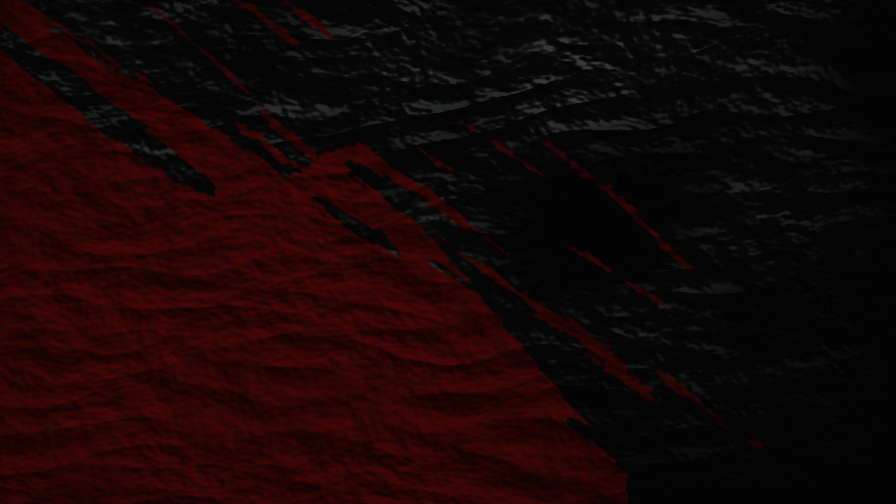
This background is drawn by a WebGL 1 fragment shader. Its source:

```glsl
precision highp float;
// Dark red paint dragged diagonally over black, grained plaster.
// A signed paint field (positive = red) is cut and extended by tapered strokes,
// frayed with stretched gradient noise, then lit by the slope of a noise relief.
uniform vec2 u_resolution;

vec2 gradientAt(vec2 cell) {
  vec3 h = fract(cell.xyx * vec3(0.1031, 0.1030, 0.0973));
  h += dot(h, h.yzx + 33.33);
  float angle = 6.2832 * fract((h.x + h.y) * h.z);
  return vec2(cos(angle), sin(angle));
}

float noise(vec2 p) {
  vec2 i = floor(p), f = p - i;
  vec2 u = f * f * f * (f * (f * 6.0 - 15.0) + 10.0);
  vec2 e = vec2(1.0, 0.0);
  float a = dot(gradientAt(i), f);
  float b = dot(gradientAt(i + e), f - e);
  float c = dot(gradientAt(i + e.yx), f - e.yx);
  float d = dot(gradientAt(i + 1.0), f - 1.0);
  return mix(mix(a, b, u.x), mix(c, d, u.x), u.y);
}

// Relief: broad creases under successively finer grain
float relief(vec2 p) {
  p += 0.03 * vec2(noise(p * 5.0), noise(p * 5.0 + 17.0));
  float h = 0.035 * (0.4 - abs(noise(vec2(p.x * 4.0 + p.y * 3.0, p.y * 13.0))));
  float amplitude = 0.011, frequency = 20.0;
  for (int i = 0; i < 3; i++) {
    h += amplitude * noise(vec2(p.x * 0.75 + p.y * 0.3, p.y - p.x * 0.15) * frequency);
    amplitude *= 0.58;
    frequency *= 2.1;
  }
  return h;
}

// Tapered brush stroke from a to b, positive inside
float stroke(vec2 p, vec2 a, vec2 b, float halfWidth) {
  vec2 d = b - a;
  float t = clamp(dot(p - a, d) / dot(d, d), 0.0, 1.0);
  return halfWidth * (0.25 + 0.75 * sqrt(4.0 * t * (1.0 - t))) - length(p - a - d * t);
}

// Main red mass: a notched upper edge and a black wedge on its right
float paintBody(vec2 p) {
  float t = max(p.x - 0.72, 0.0);
  float crest = max(max(0.35 - 0.55 * (p.x - 0.57), 0.288), 0.285 + 0.66 * t + 0.36 * t * t);
  float edge = min(0.67 * (p.x - 0.046), crest);
  float stripUnderside = 0.53 + 0.78 * (p.x - 0.95);
  float bodyTop = 0.5 + 1.2 * (p.x - 0.88);
  float wedge = min(p.y - stripUnderside, max(bodyTop - p.y, p.x - 1.245));
  return 0.78 * min(p.y - edge, -wedge);
}

float blackStrokes(vec2 p) {
  float s = stroke(p, vec2(-0.03, 0.05), vec2(0.42, 0.385), 0.029);
  s = max(s, stroke(p, vec2(0.69, 0.325), vec2(1.17, 0.64), 0.023));
  s = max(s, stroke(p, vec2(0.62, 0.39), vec2(0.79, 0.505), 0.014));
  s = max(s, stroke(p, vec2(0.85, 0.52), vec2(0.95, 0.575), 0.008));
  s = max(s, stroke(p, vec2(0.10, 0.05), vec2(0.27, 0.16), 0.006));
  return max(s, stroke(p, vec2(1.13, 0.835), vec2(1.25, 0.91), 0.014));
}

float redStrokes(vec2 p) {
  float s = stroke(p, vec2(0.47, 0.24), vec2(0.60, 0.345), 0.007);
  s = max(s, stroke(p, vec2(0.52, 0.225), vec2(0.63, 0.315), 0.007));
  s = max(s, stroke(p, vec2(0.47, 0.0), vec2(0.59, 0.085), 0.006));
  s = max(s, stroke(p, vec2(0.55, -0.01), vec2(0.66, 0.075), 0.005));
  s = max(s, stroke(p, vec2(0.30, 0.01), vec2(0.49, 0.18), 0.003));
  s = max(s, stroke(p, vec2(0.90, 0.23), vec2(1.08, 0.35), 0.004));
  s = max(s, stroke(p, vec2(0.81, 0.28), vec2(0.90, 0.34), 0.003));
  s = max(s, stroke(p, vec2(1.08, 0.285), vec2(1.24, 0.40), 0.005));
  s = max(s, stroke(p, vec2(1.22, 0.39), vec2(1.37, 0.53), 0.006));
  s = max(s, stroke(p, vec2(1.12, 0.48), vec2(1.34, 0.62), 0.002));
  s = max(s, stroke(p, vec2(1.30, 0.735), vec2(1.40, 0.81), 0.006));
  return max(s, stroke(p, vec2(1.40, 0.81), vec2(1.51, 0.89), 0.002));
}

void main() {
  // Height units, y measured downward from the top
  vec2 p = gl_FragCoord.xy / u_resolution.y;
  p.y = 1.0 - p.y;
  float pixel = 1.0 / u_resolution.y;

  // Bristle fraying runs along the stroke direction
  vec2 bristle = vec2(dot(p, vec2(0.8, 0.6)), dot(p, vec2(-0.6, 0.8)));
  float fray = 0.014 * noise(bristle * vec2(14.0, 85.0)) + 0.008 * noise(p * 55.0);
  float paint = min(paintBody(p) + fray, -blackStrokes(p) + fray);
  paint = max(paint, redStrokes(p) + fray * 0.9);
  float red = smoothstep(-0.8 * pixel - 0.001, 0.8 * pixel + 0.001, paint);

  // Directional slope of the relief
  vec2 toLight = vec2(0.0022, -0.0034);
  float slope = (relief(p) - relief(p + toLight)) / 0.004;

  // Red tone: strongest left of centre, dimmer toward the corners
  vec2 fromCentre = (p - vec2(0.55, 0.57)) / vec2(0.95, 0.75);
  float tone = 0.185 - 0.065 * dot(fromCentre, fromCentre) + 0.025 * noise(p * vec2(3.0, 6.0));
  vec3 redPaint = vec3(1.0, 0.1, 0.1) * tone * clamp(1.0 + 0.65 * slope, 0.5, 1.5);

  // Black ground: sparse grey glints fading at the right and in smooth patches
  float sheen = smoothstep(1.85, 1.35, p.x) * smoothstep(1.05, 0.45, p.y);
  sheen *= smoothstep(0.05, 0.24, length((p - vec2(1.18, 0.46)) * vec2(0.7, 1.0)));
  sheen *= clamp(0.8 + 1.2 * noise(p * 4.0 + 9.0), 0.2, 1.4);
  float glint = pow(clamp(slope * 1.5, 0.0, 1.0), 2.0);
  float grey = 0.011 + 0.012 * sheen + sheen * (0.012 * slope + 0.13 * glint);
  vec3 blackGround = vec3(0.97, 1.0, 1.0) * max(grey, 0.004);

  gl_FragColor = vec4(mix(blackGround, redPaint, red), 1.0);
}
```
